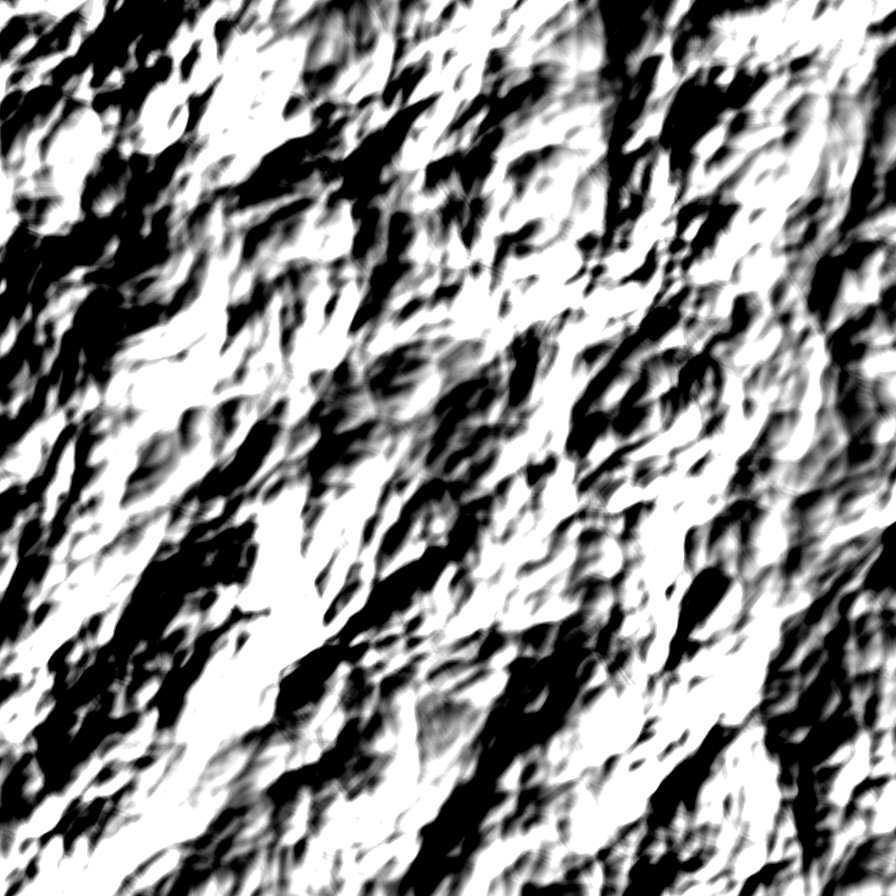
A Shadertoy shader for this texture map:

```glsl
// Harshly lit mountain relief: faceted, ridged terrain shaded in black and white.

#define RIDGE_ANGLE 0.98   // main direction of the ridges, radians
#define STRETCH     0.6    // lower values give longer coarse ridges
#define BASE_CELLS  4.8    // coarse cells across the canvas
#define OCTAVES     4
#define LACUNARITY  1.92
#define ROUGHNESS   0.49   // height kept from octave to octave
#define WARP        0.03   // bending of the ridges
#define LIGHT_ANGLE -0.68  // slopes rising this way are lit
#define SOFTNESS    0.0044 // half width of the slope sample
#define GAIN        0.76   // contrast of the shading
#define BIAS        0.6    // brightness of flat ground
#define PATCHINESS  1.0    // variation of steepness between regions

float hash(vec2 p) {
    return fract(sin(dot(p, vec2(127.1, 311.7))) * 43758.5453);
}

vec2 direction(float angle) {
    return vec2(cos(angle), sin(angle));
}

mat2 rotation(float angle) {
    vec2 d = direction(angle);
    return mat2(d.x, -d.y, d.y, d.x);
}

// Pull of one lattice corner with a random unit gradient
float corner(vec2 cell, vec2 offset) {
    return dot(direction(6.2832 * hash(cell)), offset);
}

float gradientNoise(vec2 p) {
    vec2 i = floor(p), f = fract(p);
    vec2 w = f * f * (3.0 - 2.0 * f);
    vec2 x = vec2(1.0, 0.0), y = vec2(0.0, 1.0);
    float low = mix(corner(i, f), corner(i + x, f - x), w.x);
    float high = mix(corner(i + y, f - y), corner(i + 1.0, f - 1.0), w.x);
    return mix(low, high, w.y);
}

// Squared distance to the nearest scattered point: bowls between angular crests
float bowls(vec2 p) {
    vec2 i = floor(p), f = fract(p);
    float nearest = 8.0;
    for (int y = -1; y <= 1; y++) {
        for (int x = -1; x <= 1; x++) {
            vec2 cell = vec2(x, y);
            vec2 jitter = vec2(hash(i + cell), hash(i + cell + 57.3));
            vec2 toPoint = cell + jitter - f;
            nearest = min(nearest, dot(toPoint, toPoint));
        }
    }
    return nearest;
}

// Terrain height: long coarse ridges carrying rounder, choppy small ones
float height(vec2 p) {
    p += WARP * vec2(gradientNoise(p * 7.0 + 3.7), gradientNoise(p * 7.0 + 41.3));
    float sum = 0.0, cells = BASE_CELLS, stretch = STRETCH;
    float amplitude = 0.7 / BASE_CELLS;
    for (int i = 0; i < OCTAVES; i++) {
        float k = float(i);
        float angle = RIDGE_ANGLE + 0.35 * sin(2.3 * k);
        vec2 q = rotation(angle) * p * cells * vec2(stretch, 1.0) + 17.3 * k;
        sum += amplitude * (bowls(q) - abs(gradientNoise(q + 31.6)));
        cells *= LACUNARITY;
        amplitude *= ROUGHNESS;
        stretch = mix(stretch, 1.0, 0.3);
    }
    return sum;
}

// Slope along a direction over a short step
float slopeAt(vec2 p, vec2 reach) {
    return (height(p + reach) - height(p - reach)) / (2.0 * SOFTNESS);
}

void mainImage(out vec4 fragColor, in vec2 fragCoord) {
    vec2 uv = fragCoord / iResolution.y;

    // Slope towards the light, averaged over two samples side by side
    vec2 reach = SOFTNESS * direction(LIGHT_ANGLE);
    vec2 side = 0.6 * vec2(-reach.y, reach.x);
    float slope = 0.5 * (slopeAt(uv + side, reach) + slopeAt(uv - side, reach));

    // Some regions are steep, others flatter and grey
    float steepness = 1.0 + PATCHINESS * gradientNoise(uv * 5.0 + 71.9);

    float shade = clamp(BIAS + GAIN * steepness * slope, 0.0, 1.0);
    fragColor = vec4(vec3(shade), 1.0);
}
```
